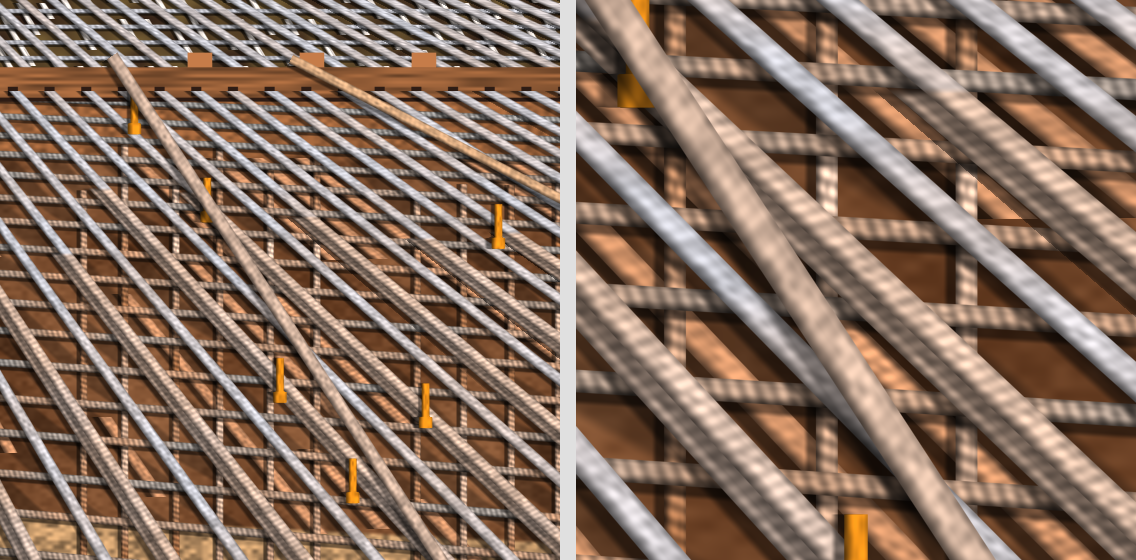
Left: the whole. Right: its middle third, enlarged.
A Shadertoy shader for this pattern:

```glsl
// A lattice of steel bars in front of a weathered timber wall and plank.
// A perspective fan of diagonal rods lies over slanted horizontal bars and posts;
// each layer is a repeated distance field, shaded as a cylinder with noise for rust.

const float PLANK_Y = 0.837;
const float PITCH = 0.0655;
const vec3 STEEL = vec3(0.77, 0.77, 0.8);
const vec3 RUST = vec3(0.82, 0.7, 0.62);
const vec3 TIMBER = vec3(0.62, 0.39, 0.23);
const vec3 DARK = vec3(0.18, 0.11, 0.08);

float hash(vec2 p) {
  return fract(sin(dot(p, vec2(127.1, 311.7))) * 43758.55);
}

float noise(vec2 p) {
  vec2 i = floor(p), f = fract(p);
  f = f * f * (3.0 - 2.0 * f);
  return mix(mix(hash(i), hash(i + vec2(1, 0)), f.x),
             mix(hash(i + vec2(0, 1)), hash(i + 1.0), f.x), f.y);
}

float cover(float dist, float halfW) {
  float aa = 0.8 / iResolution.y;
  return 1.0 - smoothstep(halfW - aa, halfW + aa, abs(dist));
}

// Signed distance to the nearest of evenly spaced lines
float repeat(float x, float pitch) {
  return (fract(x / pitch + 0.5) - 0.5) * pitch;
}

// Cylinder with a narrow shadow below, a broad highlight and ribs along its length
void rod(inout vec3 col, float dist, float along, float halfW, vec3 tint, float ribs, float mask) {
  float t = clamp(dist / halfW, -1.0, 1.0);
  float light = 0.42 + 0.66 * smoothstep(-1.1, -0.1, t) - 0.25 * smoothstep(0.6, 1.0, t);
  light *= 1.0 + ribs * sin(along * 650.0 + t * 1.5);
  light *= 0.8 + 0.36 * noise(vec2(along * 110.0, t * 2.0));
  float shadow = 1.0 - smoothstep(halfW, halfW * 1.6, abs(dist + halfW * 0.6));
  col *= 1.0 - 0.5 * shadow * mask;
  col = mix(col, tint * light, cover(dist, halfW) * mask);
}

// Horizontal bars, spaced wider with depth below the plank
void bars(inout vec3 col, vec2 p) {
  float depth = (PLANK_Y - 0.01 - p.y - 0.04 * p.x) / (1.0 + 0.06 * p.x);
  float n = log(max(1.0 + depth / 0.53, 0.1)) / 0.058, id = floor(n + 0.5);
  float rust = noise(vec2(p.x * 9.0, id * 3.7)) * smoothstep(0.0, 7.0, id);
  float dist = (id - n + 0.12 * hash(vec2(id, 4))) * 0.031 * exp(0.058 * n);
  vec3 tint = mix(vec3(0.55, 0.54, 0.53), vec3(0.74, 0.55, 0.42), rust);
  rod(col, dist, p.x, 0.0056 + 0.00012 * id, tint, 0.16, step(-0.5, id));
}

// Rods fanning out from a far point; the back layer shows only as broken lengths
void fan(inout vec3 col, vec2 p, float shift, float back) {
  float d = PLANK_Y - p.y, spread = 1.0 + 1.02 * d;
  float x0 = (p.x - 0.896 * d) / spread, k = 0.896 + 1.02 * x0;
  float u = (x0 - 0.023) / PITCH + shift, id = floor(u + 0.5);
  float seed = hash(vec2(id, 9.0 + back)), stretch = sqrt(1.0 + k * k);
  float dist = (u - id + 0.12 * (seed - 0.5)) * PITCH * spread / stretch;
  float along = d * stretch, halfW = 0.0076 + 0.0038 * d;
  float lap = step(mod(id, 2.0), 0.5) * smoothstep(0.0, 0.008, d - 0.16 - 0.2 * seed);
  float dash = step(0.6, hash(vec2(id, floor(d * 7.0 + seed)))) * step(0.12, d);
  float wear = noise(vec2(along * 9.0, id * 5.3));
  vec3 tint = mix(STEEL, RUST, clamp(0.85 * lap + 0.7 * wear - 0.15, 0.0, 1.0));
  tint = mix(tint, vec3(0.8, 0.56, 0.4), back);
  rod(col, dist + 1.55 * halfW, along, halfW, tint * 0.97, 0.09, lap * (1.0 - back));
  rod(col, dist, along, halfW, tint, 0.04 + 0.05 * lap, mix(1.0, dash, back));
}

void posts(inout vec3 col, vec2 p) {
  float u = (p.x - 0.06) / 0.085, id = floor(u + 0.5), seed = hash(vec2(id, 2));
  float mask = step(0.2, seed) * cover(p.y, 0.63 + 0.12 * seed);
  vec3 tint = mix(TIMBER * 0.9, RUST, noise(vec2(id * 3.0, p.y * 9.0)));
  rod(col, (u - id + 0.2 * (seed - 0.5)) * 0.085, p.y, 0.0065, tint, 0.2, mask);
}

void strayRod(inout vec3 col, vec2 p, vec2 a, vec2 b, float halfW, vec3 tint) {
  vec2 dir = normalize(b - a), q = p - a;
  float along = dot(q, dir), mask = step(0.0, along) * step(along, length(b - a));
  rod(col, dir.x * q.y - dir.y * q.x, along, halfW, tint, 0.03, mask);
}

vec3 wall(vec2 p) {
  float stain = noise(p * vec2(7, 9)), grain = noise(p * vec2(90, 130));
  vec3 col = mix(vec3(0.3, 0.165, 0.08), vec3(0.6, 0.4, 0.26), stain * 0.7 + grain * 0.3);
  col *= 0.78 + 0.3 * smoothstep(-0.6, 0.2, sin((p.x * 0.8 + p.y) * 75.0 + 3.0 * stain));
  col = mix(col, TIMBER * (0.75 + 0.45 * grain), smoothstep(0.7, 0.74, p.y));
  vec3 sand = vec3(0.8, 0.62, 0.43) * (0.6 + 0.6 * grain);
  return mix(col, sand, smoothstep(0.085, 0.075, p.y + 0.05 * p.x));
}

// Bright mesh over dark ground beyond the plank
vec3 farMesh(vec2 p) {
  vec3 col = mix(DARK, vec3(0.45, 0.36, 0.2), noise(p * 28.0));
  float slant = p.x + 0.6 * p.y;
  float lit = step(0.4, hash(floor(vec2(slant / 0.042, p.y / 0.028) + 0.5)));
  rod(col, repeat(slant, 0.042), p.y, 0.006, vec3(0.92, 0.88, 0.85), 0.0, lit);
  rod(col, repeat(p.y, 0.028), p.x, 0.0042, STEEL * 0.9, 0.1, 1.0);
  return col;
}

// Plank with blocks on top and a dark notch at the head of each rod
void plank(inout vec3 col, vec2 p) {
  float block = cover(repeat(p.x - 0.357, 0.2), 0.022) * cover(p.y - 0.89, 0.016);
  col = mix(col, TIMBER * 1.25, block * cover(p.x - 0.56, 0.26));
  col = mix(col, TIMBER * (0.65 + 0.5 * noise(p * vec2(14, 170))), cover(p.y - 0.852, 0.028));
  float notch = cover(repeat(p.x - 0.023, PITCH), 0.009) * cover(p.y - PLANK_Y, 0.008);
  col = mix(col, DARK, max(notch, cover(p.y - 0.822, 0.0035)));
}

void mainImage(out vec4 fragColor, in vec2 fragCoord) {
  vec2 p = fragCoord / iResolution.xy;
  vec3 col = farMesh(p);
  if (p.y < 0.87) {
    col = wall(p);
    fan(col, p, 0.5, 1.0);
    posts(col, p);
    bars(col, p);
  }
  if (p.y < PLANK_Y) plank(col, p);
  fan(col, p, 0.0, 0.0);
  if (p.y >= PLANK_Y) plank(col, p);
  // Orange caps along a wave
  for (float x = 0.24; x < 0.95; x += 0.13) {
    float y = p.y - 0.47 - 0.33 * cos((x - 0.24) * 7.85);
    float halfW = 0.007 + 0.005 * cover(y + 0.03, 0.01);
    rod(col, p.x - x, p.y, halfW, vec3(0.92, 0.56, 0.1), 0.0, cover(y, 0.04));
  }
  strayRod(col, p, vec2(0.2, 0.9), vec2(0.8, -0.02), 0.0115, RUST * 0.97);
  strayRod(col, p, vec2(0.52, 0.895), vec2(1.03, 0.63), 0.0085, vec3(0.84, 0.66, 0.5));
  fragColor = vec4(clamp(col, 0.0, 1.0), 1.0);
}
```
